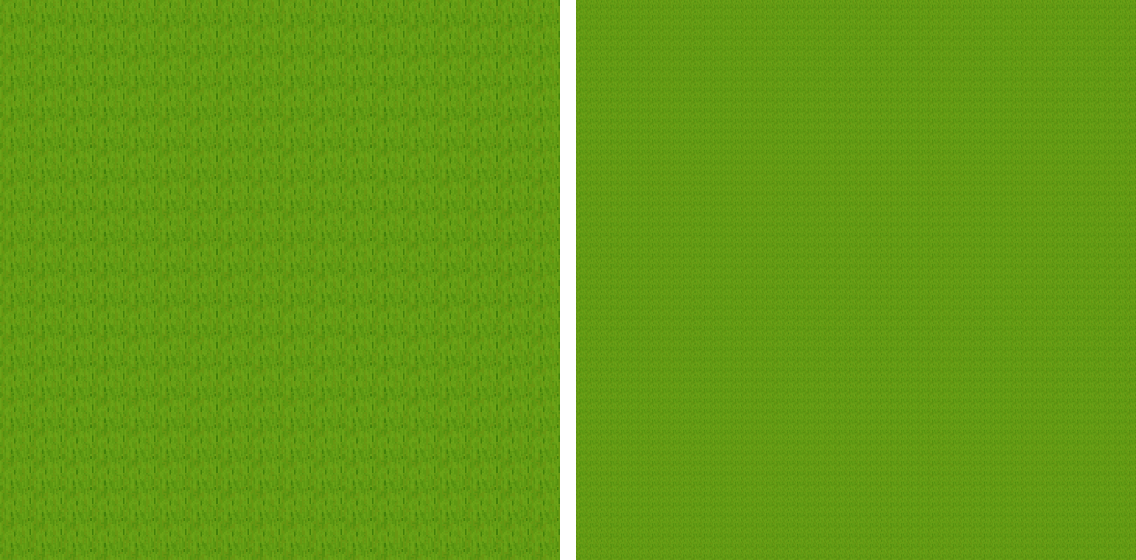
Left, the tile; right, the same tile 3 across and 3 down.
A three.js fragment shader for this texture:

```glsl
varying vec2 vUv;

const float TILES = 18.0;        // repeats across and down
const float TEXELS = 20.0;       // grid squares along one repeat
const float BLADE = 4.0;         // blade length in squares, divides TEXELS
const float GRAIN = 0.3;         // share of single-square noise
const float WEAR = 0.1;          // variation between repeats
const float CLUMP_SHADE = 0.2;   // darkening inside a clump
const float BAND_LIGHT = 0.06;   // lighter strip above the clumps
const float BASE_LIFT = 0.01;
const float STROKE_RATE = 0.04;  // share of thin dark strokes
const float SOFTNESS = 0.85;     // smoothing width in pixels
const vec2 CLUMP_A = vec2(0.32, 0.17);
const vec2 CLUMP_B = vec2(0.92, 0.41);
const vec2 CLUMP_TIGHTNESS = vec2(16.0, 40.0);
const int SAMPLES = 2;           // smoothing samples per axis

const vec3 STROKE = vec3(0.26, 0.50, 0.04);
const vec3 DARK = vec3(0.335, 0.565, 0.06);
const vec3 LEAF = vec3(0.37, 0.60, 0.07);
const vec3 OLIVE = vec3(0.41, 0.59, 0.07);
const vec3 LIGHT = vec3(0.395, 0.625, 0.085);
const vec3 BRIGHT = vec3(0.425, 0.64, 0.09);

float hash(vec2 p) {
  return fract(sin(dot(p, vec2(127.1, 311.7))) * 43758.5453);
}

// Soft spot that wraps around the repeat
float clump(vec2 p, vec2 center) {
  vec2 d = abs(fract(p - center + 0.5) - 0.5);
  return exp(-dot(d * d, CLUMP_TIGHTNESS));
}

vec3 grass(vec2 uv) {
  vec2 square = mod(floor(uv * TILES * TEXELS), TILES * TEXELS);
  vec2 cell = mod(square, TEXELS);
  vec2 p = (cell + 0.5) / TEXELS;

  // Upright blades, staggered from column to column
  float stagger = floor(hash(vec2(cell.x, 3.0)) * TEXELS);
  float along = mod(cell.y + stagger, TEXELS);
  vec2 blade = vec2(cell.x, floor(along / BLADE));

  // Tone from blades, grain, clumps and wear
  float shade = clump(p, CLUMP_A) + clump(p, CLUMP_B);
  float tone = mix(hash(blade + 11.0), hash(cell + 47.0), GRAIN);
  tone += BASE_LIFT - CLUMP_SHADE * shade;
  tone += BAND_LIGHT * cos(6.28319 * (p.y - 0.82));
  tone += WEAR * (hash(square + 71.0) - 0.5);

  // Palette steps, with dry blades gathered in the clumps
  float dry = step(hash(blade + 29.0), 0.36 + 0.35 * shade);
  vec3 color = mix(DARK, mix(LEAF, OLIVE, dry), step(0.22, tone));
  color = mix(color, LIGHT, step(0.57, tone));
  color = mix(color, BRIGHT, step(0.70, tone));

  // Thin dark strokes of uneven length
  float stroke = step(hash(blade + 59.0), STROKE_RATE * (0.5 + 2.5 * shade));
  float reach = 1.5 + 2.0 * hash(blade + 5.0);
  return mix(color, STROKE, stroke * step(mod(along, BLADE), reach));
}

void main() {
  // Average inside the pixel to smooth the edges
  vec2 pixel = fwidth(vUv) * SOFTNESS;
  vec3 sum = vec3(0.0);
  for (int y = 0; y < SAMPLES; y++) {
    for (int x = 0; x < SAMPLES; x++) {
      vec2 offset = (vec2(float(x), float(y)) + 0.5) / float(SAMPLES) - 0.5;
      sum += grass(vUv + offset * pixel);
    }
  }
  gl_FragColor = vec4(sum / float(SAMPLES * SAMPLES), 1.0);
}
```
